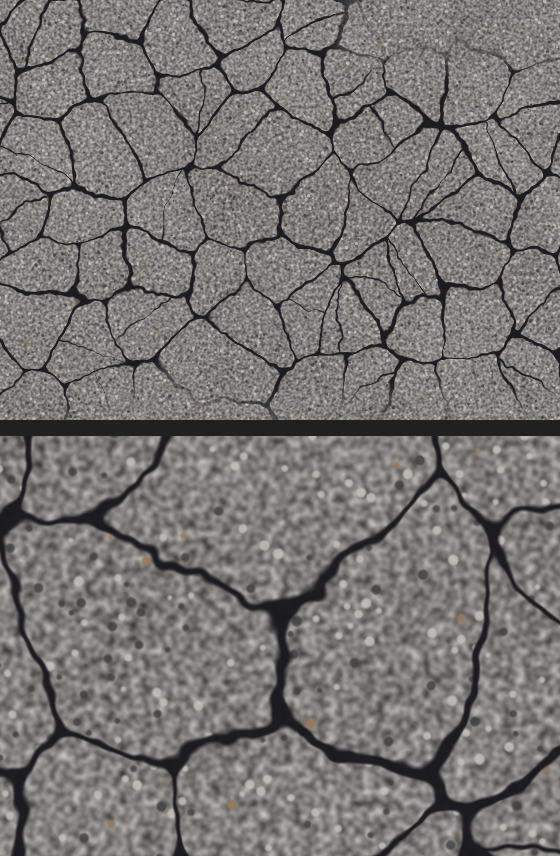
Top: the whole. Bottom: its middle third, enlarged.
Write a Shadertoy shader that draws this texture.

```glsl
// Weathered asphalt broken into plates by a network of dark cracks.
// Plates are warped Voronoi cells, some split once more by a hairline;
// the surface is two layers of fine gradient noise plus scattered stone chips.

const vec3 ASPHALT = vec3(0.515, 0.507, 0.495);
const vec3 CRACK_SHADOW = vec3(0.09, 0.09, 0.112);
const vec3 PALE_CHIP = vec3(0.77, 0.76, 0.73);
const vec3 DARK_CHIP = vec3(0.25, 0.25, 0.26);
const vec3 RUST_CHIP = vec3(0.60, 0.47, 0.35);
const float TAU = 6.28319;

vec2 hash2(vec2 p) {
    vec3 q = fract(p.xyx * vec3(0.1031, 0.1030, 0.0973));
    q += dot(q, q.yzx + 33.33);
    return fract((q.xx + q.yz) * q.zy);
}

float cornerSlope(vec2 corner, vec2 offset) {
    float angle = TAU * hash2(corner).x;
    return dot(vec2(cos(angle), sin(angle)), offset);
}

float gradientNoise(vec2 p) {
    vec2 i = floor(p), f = fract(p);
    vec2 u = f * f * f * (f * (f * 6.0 - 15.0) + 10.0);
    vec2 e = vec2(1.0, 0.0);
    float low = mix(cornerSlope(i, f), cornerSlope(i + e, f - e), u.x);
    float high = mix(cornerSlope(i + e.yx, f - e.yx), cornerSlope(i + 1.0, f - 1.0), u.x);
    return mix(low, high, u.y);
}

vec2 warp(vec2 p, float frequency, float amount) {
    vec2 q = p * frequency + 50.0;
    return amount * vec2(gradientNoise(q), gradientNoise(q + 37.4));
}

float smoothMin(float a, float b, float k) {
    float h = max(k - abs(a - b), 0.0) / k;
    return min(a, b) - h * h * k * 0.25;
}

vec2 plateCentre(vec2 cell) {
    return cell + 0.5 + 0.84 * (hash2(cell + 71.0) - 0.5);
}

// Distance to the nearest crack, in plate units; corners are rounded.
float crackDistance(vec2 p, float rounding, float splitShare) {
    vec2 base = floor(p), home = base;
    float nearest = 1e3;
    for (int y = -1; y <= 1; y++)
    for (int x = -1; x <= 1; x++) {
        vec2 cell = base + vec2(x, y);
        float d = length(plateCentre(cell) - p);
        if (d < nearest) { nearest = d; home = cell; }
    }
    vec2 toHome = plateCentre(home) - p;
    float edge = 1.0;
    for (int y = -2; y <= 2; y++)
    for (int x = -2; x <= 2; x++) {
        if (x == 0 && y == 0) continue;
        vec2 toOther = plateCentre(home + vec2(x, y)) - p;
        float d = dot(0.5 * (toHome + toOther), normalize(toOther - toHome));
        edge = smoothMin(edge, d, rounding);
    }
    // Hairline through some of the plates
    vec2 rnd = hash2(home + 19.0);
    float angle = TAU * rnd.y;
    float split = abs(dot(toHome, vec2(cos(angle), sin(angle)))) + 0.009;
    return rnd.x < splitShare ? min(edge, split) : edge;
}

// One chip per grid cell at most; returns colour and coverage.
vec4 stoneChip(vec2 p, float share, float blur) {
    vec2 cell = floor(p);
    vec2 rnd = hash2(cell + 5.0), kind = hash2(cell + 113.0);
    vec2 offset = fract(p) - mix(vec2(0.35), vec2(0.65), rnd);
    float radius = mix(0.16, 0.36, kind.y);
    float cover = 1.0 - smoothstep(radius - blur, radius + blur, length(offset));
    float pick = kind.x / share;
    vec3 colour = pick < 0.58 ? PALE_CHIP : (pick < 0.94 ? DARK_CHIP : RUST_CHIP);
    return vec4(colour, cover * step(pick, 1.0));
}

vec3 asphalt(vec2 p, float pixel) {
    mat2 turn = mat2(0.8, 0.6, -0.6, 0.8);
    float grain = 0.24 * gradientNoise(p * 108.0) + 0.22 * gradientNoise(turn * p * 173.0 + 300.0);
    float blotch = 0.05 * gradientNoise(p * 3.0 + 9.0) + 0.04 * gradientNoise(p * 14.0 + 60.0);
    vec3 colour = ASPHALT + grain + blotch;
    float chipScale = 88.0;
    vec4 chip = stoneChip(turn * p * chipScale + 400.0, 0.16, max(0.12, 0.6 * pixel * chipScale));
    return mix(colour, chip.rgb, 0.85 * chip.a);
}

// Sound road towards the lower edge and the upper right corner.
float crackStrength(vec2 p) {
    float wobble = 0.12 * gradientNoise(p * 4.0 + 20.0);
    float corner = smoothstep(0.82, 0.95, p.y + wobble) * smoothstep(0.8, 1.0, p.x + wobble);
    return smoothstep(-0.03, 0.10, p.y + wobble) * (1.0 - corner);
}

void mainImage(out vec4 fragColor, in vec2 fragCoord) {
    vec2 p = fragCoord / iResolution.y;
    float pixel = 1.0 / iResolution.y;

    // Bent, ragged plates that get narrower to the right
    vec2 bent = p + warp(p, 4.5, 0.055) + warp(p, 19.0, 0.013) + warp(p, 58.0, 0.005);
    vec2 plates = bent * vec2(5.9, 6.8) + vec2(0.5 * bent.x * bent.x, 0.0) + 11.0;
    float dist = crackDistance(plates, 0.09, 0.36) / 6.8;

    // Crack width drifts along its length
    float width = 0.0014 + 0.0034 * gradientNoise(p * 6.0 + 80.0) + 0.0012 * gradientNoise(p * 30.0);
    width = max(width, 0.0);
    float crack = 1.0 - smoothstep(width, width + max(0.0036, 1.2 * pixel), dist);
    crack *= crackStrength(p);

    vec3 colour = mix(asphalt(p, pixel), CRACK_SHADOW, 0.96 * crack);
    fragColor = vec4(clamp(colour, 0.0, 1.0), 1.0);
}
```
